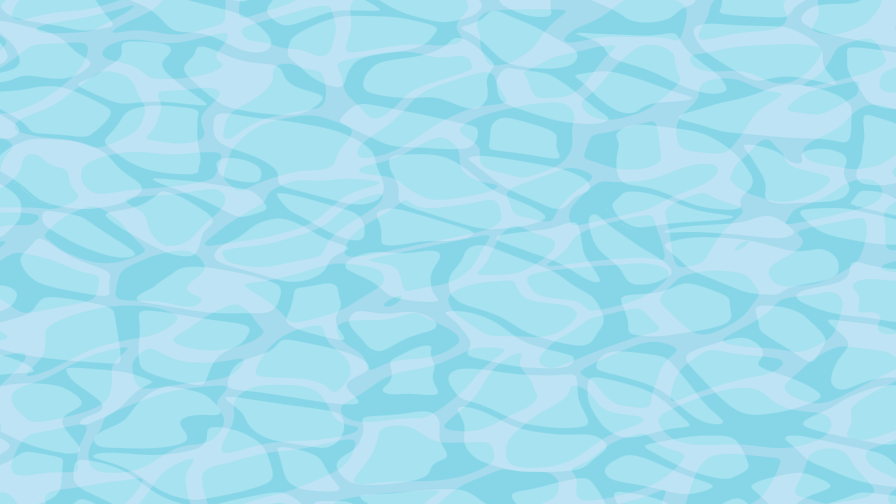
Reproduce this texture procedurally as a WebGL 2 fragment shader.

```glsl
#version 300 es
precision highp float;
// Flat pool-water ripples: a layer of rounded light patches crossed by a
// translucent net of bands. Both come from stretched, warped Voronoi cells
// whose border distance is blended with a smooth minimum to round the corners.

uniform vec2 u_resolution;
out vec4 fragColor;

const vec3 DEEP    = vec3(0.53, 0.84, 0.91);
const vec3 PATCH   = vec3(0.65, 0.885, 0.94);
const vec3 BAND    = vec3(0.65, 0.855, 0.93);
const vec3 OVERLAP = vec3(0.74, 0.89, 0.955);

// Two random values in 0..1 for an integer lattice cell.
vec2 hash2(vec2 cell, float seed) {
    uvec2 v = uvec2(ivec2(cell) + ivec2(4096)) + uint(seed) * uvec2(131u, 977u);
    v = v * 1664525u + 10139u;
    v.x += v.y * 1664525u;
    v.y += v.x * 1664525u;
    v ^= v >> 16u;
    v.x += v.y * 1664525u;
    v.y += v.x * 1664525u;
    v ^= v >> 16u;
    return vec2(v & 65535u) / 65535.0;
}

// Smooth two-channel value noise.
vec2 noise2(vec2 p, float seed) {
    vec2 cell = floor(p);
    vec2 f = fract(p);
    f = f * f * f * (f * (f * 6.0 - 15.0) + 10.0);
    vec2 low  = mix(hash2(cell, seed), hash2(cell + vec2(1, 0), seed), f.x);
    vec2 high = mix(hash2(cell + vec2(0, 1), seed), hash2(cell + vec2(1, 1), seed), f.x);
    return mix(low, high, f.y);
}

// Jittered centre of a cell.
vec2 centre(vec2 cell, float seed) {
    return cell + 0.5 + 0.84 * (hash2(cell, seed) - 0.5);
}

// Rounded distance to the border of the nearest cell, less a varied margin.
float roundedCell(vec2 p, float margin, float sharpness, float seed) {
    vec2 home = floor(p);
    vec2 nearest = home;
    float best = 1e9;
    for (int y = -2; y <= 2; y++) {
        for (int x = -2; x <= 2; x++) {
            vec2 cell = home + vec2(x, y);
            vec2 d = centre(cell, seed) - p;
            if (dot(d, d) < best) {
                best = dot(d, d);
                nearest = cell;
            }
        }
    }

    vec2 a = centre(nearest, seed) - p;
    float total = 0.0;
    for (int y = -2; y <= 2; y++) {
        for (int x = -2; x <= 2; x++) {
            if (x == 0 && y == 0) continue;
            vec2 b = centre(nearest + vec2(x, y), seed) - p;
            float border = dot(0.5 * (a + b), normalize(b - a));
            total += exp(-sharpness * border);
        }
    }
    float variation = 0.09 * (hash2(nearest, seed + 5.0).x - 0.5);
    return -log(total) / sharpness - margin - variation;
}

// Stretch, slant and bend the plane into cell space.
vec2 waterSpace(vec2 uv, vec2 density, float slant, float bend, float seed) {
    vec2 p = vec2(uv.x, uv.y + slant * uv.x) * density;
    return p + bend * (noise2(p * 1.3, seed) - 0.5);
}

// Antialiased coverage of the positive side of a field.
float coverage(float field) {
    return clamp(0.5 + field / max(fwidth(field), 1e-5), 0.0, 1.0);
}

void main() {
    vec2 uv = gl_FragCoord.xy / u_resolution.y;

    // Broad patches leaning gently down to the right.
    vec2 patchPoint = waterSpace(uv, vec2(4.3, 9.4), 0.16, 0.6, 11.0);
    float patches = coverage(roundedCell(patchPoint, 0.08, 21.0, 3.0));

    // Narrow net of bands rising to the right, left between rounded holes.
    vec2 bandPoint = waterSpace(uv + 7.3, vec2(4.5, 9.4), -0.2, 0.6, 29.0);
    float bands = coverage(-roundedCell(bandPoint, 0.088, 21.0, 17.0));

    vec3 color = mix(mix(DEEP, PATCH, patches), mix(BAND, OVERLAP, patches), bands);
    fragColor = vec4(color, 1.0);
}
```
